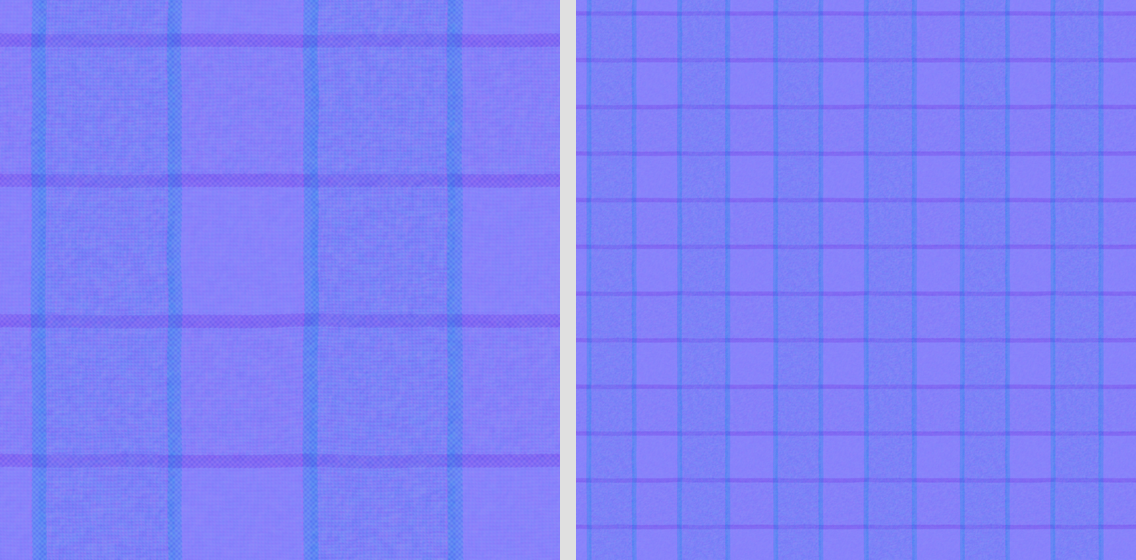
Left, the tile; right, the same tile 3 across and 3 down.
This texture map is drawn by a WebGL 1 fragment shader. Its source:

```glsl
precision highp float;

uniform vec2 u_resolution;

const float TAU = 6.2831853;

// Layout, in canvas units
const float REPEATS = 4.0;
const vec2 STRIPE_ORIGIN = vec2(0.062, 0.177);
const float COLUMN_SWAY = 0.007;
const vec2 STRIPE_HALF = vec2(0.0130, 0.0118);
const float WOBBLE = 0.004;

// Weave
const float GROUND_THREADS = 160.0;
const float STRIPE_THREADS = 108.0;
const float GROUND_RELIEF = 0.036;
const float STRIPE_RELIEF = 0.050;
const float GRAIN_RELIEF = 0.026;
const float YARN_RELIEF = 0.026;
const float RAGGED_EDGE = 0.0006;

// Colours
const vec3 SMOOTH_CELL = vec3(0.533, 0.512, 0.985);
const vec3 ROUGH_CELL = vec3(0.523, 0.505, 0.980);
const vec3 BLUE_CELL = vec3(0.492, 0.508, 0.975);
const vec3 COLUMN_TINT = vec3(-0.122, 0.012, -0.018);
const vec3 ROW_TINT = vec3(-0.025, -0.092, -0.025);
const vec3 SELVAGE_TINT = vec3(0.070, -0.045, -0.010);

float hash(vec2 p) {
  return fract(sin(dot(p, vec2(127.1, 311.7))) * 43758.5453);
}

// Value noise from -1 to 1 whose lattice wraps after "period" cells
float wrappedNoise(vec2 p, vec2 period) {
  vec2 cell = floor(p);
  vec2 f = fract(p);
  f = f * f * (3.0 - 2.0 * f);
  vec2 a = mod(cell, period);
  vec2 b = mod(cell + 1.0, period);
  float low = mix(hash(a), hash(vec2(b.x, a.y)), f.x);
  float high = mix(hash(vec2(a.x, b.y)), hash(b), f.x);
  return 2.0 * mix(low, high, f.y) - 1.0;
}

float tileNoise(vec2 uv, vec2 period) {
  return wrappedNoise(uv * period, period);
}

// Upright grid of fine threads, each rounded and slightly pinched at crossings
vec2 groundSlope(vec2 uv, float looseness) {
  vec2 phase = TAU * GROUND_THREADS * uv + looseness;
  return sin(phase) * (0.65 + 0.35 * cos(phase.yx));
}

// Staggered floats of the thicker stripe yarn
float stitch(vec2 uv) {
  vec2 wave = cos(TAU * STRIPE_THREADS * uv);
  return wave.x * wave.y;
}

// Diagonal streaks; the sheared lattice still wraps on the unit square
float grain(vec2 uv) {
  vec2 period = vec2(70.0, 150.0);
  return wrappedNoise(vec2(uv.x + uv.y, uv.y - uv.x) * period, period);
}

// Signed distance to the nearest stripe centre
float stripeOffset(float x) {
  return (fract(x * REPEATS + 0.5) - 0.5) / REPEATS;
}

float band(float offset, float halfWidth, float blur) {
  return 1.0 - smoothstep(-blur, blur, abs(offset) - halfWidth);
}

void main() {
  vec2 uv = gl_FragCoord.xy / u_resolution;
  float pixel = 1.0 / min(u_resolution.x, u_resolution.y);

  // Slightly pulled cloth
  vec2 cloth = uv + 0.5 * WOBBLE * vec2(
    tileNoise(uv, vec2(4.0, 11.0)),
    tileNoise(uv.yx, vec2(5.0, 9.0)));
  vec2 grid = cloth - STRIPE_ORIGIN;
  grid.x -= COLUMN_SWAY * cos(TAU * grid.x);

  // Stripes with thread-stepped edges
  vec2 teeth = sin(TAU * STRIPE_THREADS * cloth);
  float columnOffset = stripeOffset(grid.x);
  float rowOffset = stripeOffset(grid.y);
  float column = band(columnOffset, STRIPE_HALF.x + RAGGED_EDGE * teeth.y, pixel);
  float row = band(rowOffset, STRIPE_HALF.y + RAGGED_EDGE * teeth.x, pixel);

  // Alternating columns and rows of cells
  vec2 side = smoothstep(-0.03, 0.03, sin(0.5 * TAU * REPEATS * grid));
  float blue = side.x;
  float rough = side.y;
  vec3 color = mix(mix(SMOOTH_CELL, ROUGH_CELL, rough), BLUE_CELL, blue);
  float relief = mix(mix(0.50, 0.75, rough), 1.0, blue);

  // Stripe tints and the pink left selvage
  color += COLUMN_TINT * column + ROW_TINT * row * mix(1.0, 0.75, blue);
  float selvage = (columnOffset + STRIPE_HALF.x + 0.0015) / 0.0018;
  color += SELVAGE_TINT * exp(-selvage * selvage) * (0.5 + 0.5 * teeth.y);

  // Thread relief, with the two stripe directions leaning on different axes
  vec2 ground = GROUND_RELIEF * relief * groundSlope(cloth, tileNoise(uv, vec2(64.0)));
  vec2 lean = mix(vec2(0.9, 0.6), vec2(0.6, 0.9), column);
  vec2 slope = mix(ground, STRIPE_RELIEF * stitch(cloth) * lean, max(column, row));

  // Uneven yarn and diagonal grain
  vec2 yarn = vec2(
    tileNoise(cloth, vec2(200.0, 90.0)),
    tileNoise(cloth, vec2(90.0, 200.0)));
  slope += relief * (YARN_RELIEF * yarn + GRAIN_RELIEF * grain(uv) * vec2(0.8, 0.5));

  color += vec3(slope, -0.2 * length(slope));
  gl_FragColor = vec4(clamp(color, 0.0, 1.0), 1.0);
}
```
